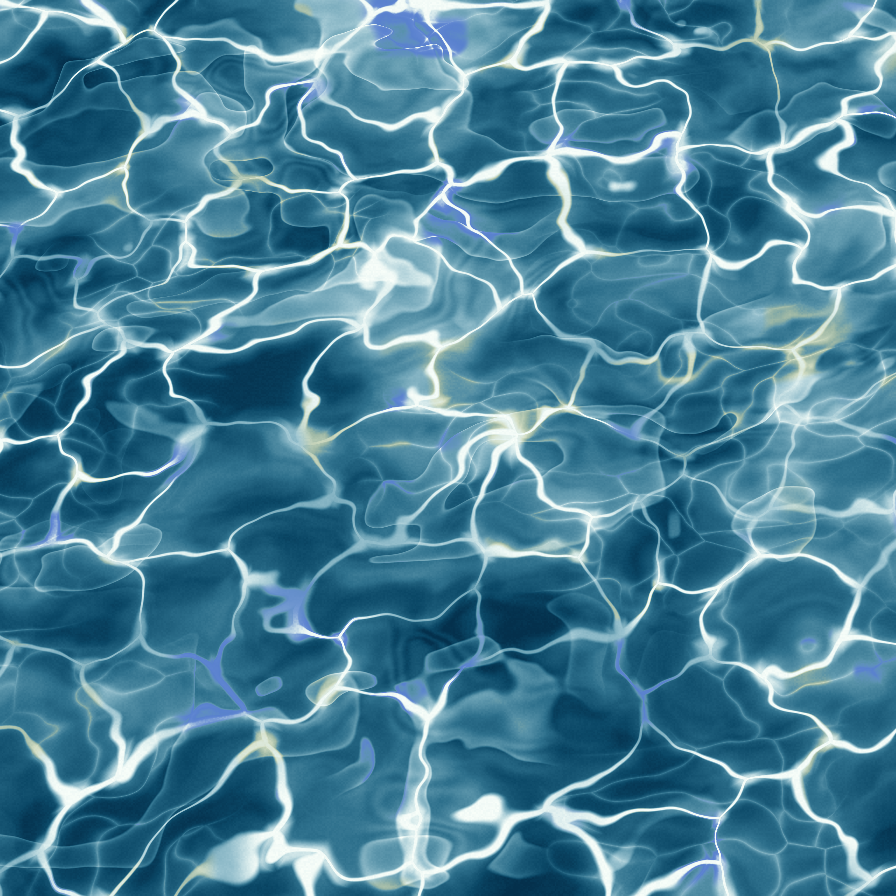
Reproduce this texture procedurally as a WebGL 2 fragment shader.

```glsl
#version 300 es
precision highp float;
// Sunlit pool water: a warped net of bright caustic lines over deep blue-green.
#define CELLS 6.6          // net cells across the lower edge
#define TILT 0.16          // rise of the net toward the right
#define WARP 0.42          // strength of the broad bends
#define LINE_THIN 0.045    // thinnest net line, in cells
#define LINE_WIDE 0.15     // widest net line, in cells
#define HALO 1.15          // glow beside the lines
#define FOLDS 0.95         // brightness of the folded veils
#define FINE_NET 1.25      // brightness of the small net
#define DEPTH_TONE 0.58    // tone of the open water
#define DEPTH_CONTRAST 4.2 // clouding of the open water
#define GRAIN 0.035        // fine speckle

uniform vec2 u_resolution;
out vec4 fragColor;

float hash(vec2 p) {
  return fract(sin(dot(p, vec2(127.1, 311.7))) * 43758.5453);
}

vec2 hash2(vec2 p) {
  return vec2(hash(p), hash(p + 57.3));
}

float noise(vec2 p) {
  vec2 i = floor(p), f = fract(p);
  f = f * f * f * (f * (f * 6.0 - 15.0) + 10.0);
  return mix(mix(hash(i), hash(i + vec2(1, 0)), f.x),
             mix(hash(i + vec2(0, 1)), hash(i + vec2(1, 1)), f.x), f.y);
}

float fbm(vec2 p) {
  float sum = 0.0, amp = 0.53;
  for (int i = 0; i < 4; i++) {
    sum += amp * noise(p);
    p = mat2(0.8, 0.6, -0.6, 0.8) * p * 2.03 + 11.7;
    amp *= 0.5;
  }
  return sum;
}

vec2 bend(vec2 p) {
  return vec2(noise(p), noise(p + 31.4)) - 0.5;
}

// Distance gaps from the nearest seed to the second and third ones
vec2 netGaps(vec2 p) {
  vec2 cell = floor(p), f = fract(p);
  vec3 near = vec3(9.0);
  for (int y = -1; y <= 1; y++)
    for (int x = -1; x <= 1; x++) {
      vec2 o = vec2(x, y);
      float d = length(o + 0.07 + 0.86 * hash2(cell + o) - f);
      if (d < near.x) near = vec3(d, near.xy);
      else if (d < near.y) near = vec3(near.x, d, near.y);
      else near.z = min(near.z, d);
    }
  return near.yz - near.x;
}

// Light fold: a crisp rim that fades to one side only
float fold(float n, float level) {
  float x = n - level, inside = max(x, 0.0);
  return smoothstep(-0.02, 0.015, x) * (1.5 * exp(-inside * 32.0) + 0.8 * exp(-inside * 5.0));
}

// Tone 0..4 runs from deep water to glare
vec3 waterColor(float t) {
  vec3 c = mix(vec3(0.015, 0.19, 0.30), vec3(0.04, 0.28, 0.40), clamp(t * 2.0 + 1.0, 0.0, 1.0));
  c = mix(c, vec3(0.18, 0.44, 0.55), clamp(t, 0.0, 1.0));
  c = mix(c, vec3(0.39, 0.61, 0.69), clamp(t - 1.0, 0.0, 1.0));
  c = mix(c, vec3(0.60, 0.76, 0.81), clamp(t - 2.0, 0.0, 1.0));
  c = mix(c, vec3(0.86, 0.93, 0.93), clamp(t - 3.0, 0.0, 1.0));
  return mix(c, vec3(0.98, 1.0, 0.98), clamp((t - 4.0) * 2.0, 0.0, 1.0));
}

void main() {
  vec2 uv = gl_FragCoord.xy / u_resolution;

  // Perspective: cells shrink and flatten toward the top
  vec2 p = vec2((uv.x - 0.5) * (1.0 + 0.25 * uv.y), uv.y * (1.1 + 0.36 * uv.y) - TILT * uv.x);
  p = p * CELLS + 20.0;
  vec2 q = p + WARP * 1.5 * bend(p * 0.9) + WARP * 0.7 * bend(p * 2.3 + 5.0)
         + WARP * 0.22 * bend(p * 5.5 + 9.0);

  // Clouded open water, a little paler to the upper right
  float tone = DEPTH_TONE + DEPTH_CONTRAST * (fbm(q * vec2(0.9, 1.3) + 3.0) - 0.5);
  tone = max(tone, -0.4) + 0.35 * uv.x * uv.y;

  // Folded veils with faint contour streaks
  float veilA = noise(q * vec2(1.0, 1.5) + 2.5 * bend(p * 0.8 + 40.0));
  float veilB = noise(q * vec2(1.5, 2.3) + 1.6 * bend(p * 1.3 + 70.0) + 90.0);
  float patches = smoothstep(0.3, 0.7, noise(p * 0.7 + 14.0));
  tone += FOLDS * (0.8 * fold(veilA, 0.64) + patches * fold(veilB, 0.66));
  tone += 0.22 * patches * sin(veilA * 34.0 + veilB * 9.0);

  // Small faint net, present in patches
  float fine = netGaps(q * vec2(1.35, 1.8) + 1.2 * bend(p * 1.7 + 17.0) + 50.0).x;
  float fineMask = smoothstep(0.35, 0.75, noise(p * 0.8 + 63.0));
  tone += FINE_NET * fineMask * (exp(-fine * 16.0) + 0.3 * exp(-fine * 4.0));

  // Main net: halo, core of varying width, flared joints
  vec2 gaps = netGaps(q);
  float swell = noise(p * 1.9 + 33.0);
  float width = mix(LINE_THIN, LINE_WIDE, swell * swell * swell);
  float strength = mix(0.5, 1.0, smoothstep(0.2, 0.55, noise(p * 1.1 + 81.0)));
  float halo = exp(-gaps.x * 8.0);
  float core = smoothstep(width, width * 0.25, gaps.x);
  float joint = smoothstep(0.22, 0.05, gaps.y);
  tone += HALO * strength * halo;
  tone = mix(tone, max(tone, 4.4), strength * max(core, 0.8 * joint));
  tone += GRAIN * 4.0 * (hash(floor(uv * 512.0)) - 0.5);

  // Violet-blue and cream fringes beside the bright parts
  vec3 color = waterColor(tone);
  float fringe = smoothstep(1.6, 2.6, tone) * smoothstep(4.3, 3.2, tone);
  float hue = noise(p * 2.1 + 27.0);
  color = mix(color, vec3(0.31, 0.46, 0.82), 0.8 * fringe * smoothstep(0.74, 0.88, hue));
  color += vec3(0.13, 0.04, -0.10) * fringe * smoothstep(0.30, 0.14, hue);

  fragColor = vec4(clamp(color, 0.0, 1.0), 1.0);
}
```
